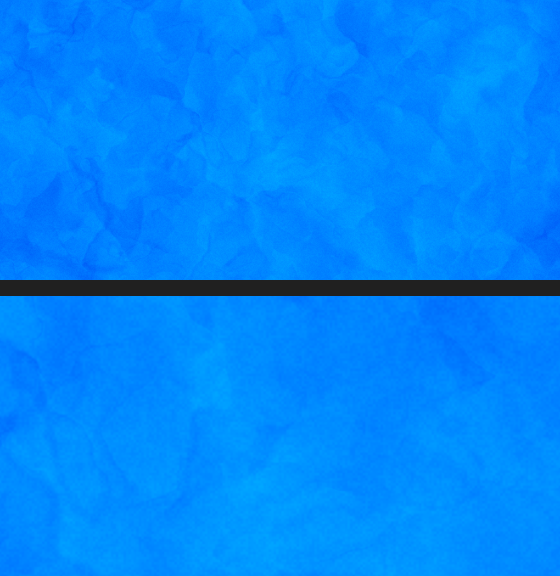
Top: the whole. Bottom: its middle third, enlarged.
This texture is drawn by a WebGL 1 fragment shader. Its source:

```glsl
precision highp float;

uniform vec2 u_resolution;

const float BASE_GREEN = 0.540;
const float SHADE_CONTRAST = 0.150;
const float VIGNETTE = 0.16;
const vec2 LIGHT_CENTER = vec2(0.56, 0.52);
const float CREASE_STRENGTH = 0.060;
const float CREASE_WIDTH = 0.040;
const float FOLD_SHARPNESS = 32.0;
const float GRAIN_SCALE = 330.0;
const float GRAIN_STRENGTH = 0.066;
const float WARP = 0.16;
const int OCTAVES = 5;

float hash(vec2 p) {
  vec3 q = fract(vec3(p.xyx) * 0.1031);
  q += dot(q, q.yzx + 33.33);
  return fract((q.x + q.y) * q.z);
}

vec2 hash2(vec2 p) {
  return vec2(hash(p + 17.3), hash(p + 71.9));
}

float noise(vec2 p) {
  vec2 i = floor(p);
  vec2 f = fract(p);
  f = f * f * f * (f * (f * 6.0 - 15.0) + 10.0);
  return mix(mix(hash(i), hash(i + vec2(1.0, 0.0)), f.x),
             mix(hash(i + vec2(0.0, 1.0)), hash(i + vec2(1.0, 1.0)), f.x), f.y);
}

mat2 rotation(float angle) {
  float c = cos(angle);
  float s = sin(angle);
  return mat2(c, s, -s, c);
}

float fbm(vec2 p) {
  float sum = 0.0;
  float amplitude = 0.5;
  for (int i = 0; i < OCTAVES; i++) {
    sum += amplitude * noise(p);
    p = rotation(0.6) * p * 2.03 + 11.7;
    amplitude *= 0.5;
  }
  return sum;
}

// Tilted paper facets, blended along their folds
float facets(vec2 p) {
  vec2 cell = floor(p);
  float sum = 0.0;
  float total = 1e-18;
  for (int y = -1; y <= 1; y++) {
    for (int x = -1; x <= 1; x++) {
      vec2 id = cell + vec2(float(x), float(y));
      vec2 d = p - id - hash2(id);
      float angle = 6.2832 * hash(id + 5.1);
      float weight = exp(-FOLD_SHARPNESS * dot(d, d));
      float tilt = dot(d, vec2(cos(angle), sin(angle)));
      sum += weight * (tilt + 0.4 * (hash(id + 39.7) - 0.5));
      total += weight;
    }
  }
  return sum / total;
}

// Thin folds with a dark and a light flank, fading in and out
float crease(vec2 p) {
  float height = 0.7 * noise(p) + 0.3 * noise(rotation(0.8) * p * 2.3 + 5.0);
  float x = (height - 0.5) / CREASE_WIDTH;
  float presence = smoothstep(0.40, 0.75, noise(p * 1.3 + 43.0));
  return (x - 0.35) * exp(-x * x) * presence;
}

void main() {
  vec2 uv = gl_FragCoord.xy / u_resolution;
  vec2 p = gl_FragCoord.xy / u_resolution.y;

  // Ragged distortion of the folds
  vec2 warp = vec2(fbm(p * 5.0 + 3.0), fbm(p * 5.0 + 57.0)) - 0.48;
  vec2 q = p + WARP * warp;

  // Facets from broad to fine, stretched along steep diagonals
  float shade = 0.26 * facets(rotation(0.5) * q * vec2(3.0, 2.2) + 20.0);
  shade += 0.34 * facets(rotation(-0.5) * q * vec2(6.5, 3.6) + 47.0);
  shade += 0.30 * facets(rotation(0.45) * q * vec2(11.0, 6.0) + 83.0);
  shade += 0.18 * facets(rotation(-0.9) * q * vec2(19.0, 11.0) + 131.0);
  shade += 0.65 * (fbm(p * 3.6 + 29.0) - 0.48);

  // Creases, denser toward the left
  float folds = crease(rotation(0.4) * q * vec2(5.5, 3.0) + 9.0);
  folds += 0.8 * crease(rotation(-0.6) * q * vec2(9.0, 5.0) + 64.0);
  folds += 0.6 * crease(rotation(1.1) * q * vec2(14.0, 8.0) + 97.0);
  folds *= mix(1.15, 0.65, smoothstep(0.2, 0.7, uv.x));

  // Uneven light and paper grain
  vec2 fromLight = (uv - LIGHT_CENTER) * vec2(1.0, 0.7);
  float grain = 0.6 * noise(p * GRAIN_SCALE) + 0.4 * noise(p * GRAIN_SCALE * 0.43 + 31.0) - 0.5;

  float green = BASE_GREEN + SHADE_CONTRAST * shade + CREASE_STRENGTH * folds;
  green += GRAIN_STRENGTH * grain - VIGNETTE * dot(fromLight, fromLight);
  float blue = 1.0 - 0.25 * max(0.49 - green, 0.0);
  gl_FragColor = vec4(0.0, clamp(green, 0.36, 0.66), blue, 1.0);
}
```
